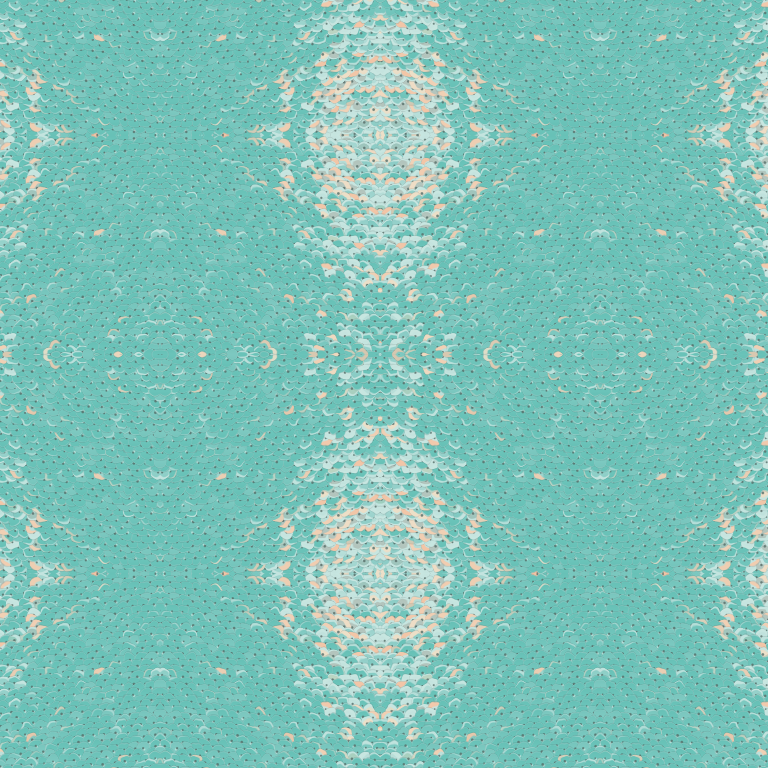
Reproduce this pattern procedurally as a WebGL 1 fragment shader.

```glsl
precision highp float;

// Overlapping sequins on a staggered, slightly tilted lattice, mirrored both ways.
// Folding the canvas gives the repeat; a soft light field, noise and a hash decide
// which sequins stay teal, show a pale or peach rim, or flip to a pale face.

uniform vec2 u_resolution;

const vec2  CENTRE = vec2(0.495, 0.253);      // middle of one pale patch
const vec2  HALF_TILE = vec2(0.2865, 0.2855); // distance between mirror axes
const vec2  CELL = vec2(0.0140, 0.0077);      // sequin spacing, row spacing
const float RADIUS = 0.0088;
const float JITTER = 0.34;                    // position scatter in cells
const float HOLE = 0.0016;
const float TILT = 0.09;                      // lattice rotation in radians
const float CLUMP_SCALE = 58.0;
const float WARP_SCALE = 105.0;
const float WARP = 0.0032;                    // raggedness of sequin edges

const vec3 TEAL  = vec3(0.42, 0.77, 0.73);
const vec3 MID   = vec3(0.56, 0.81, 0.785);
const vec3 PALE  = vec3(0.78, 0.90, 0.88);
const vec3 GREY  = vec3(0.71, 0.78, 0.75);
const vec3 CREAM = vec3(0.93, 0.88, 0.79);
const vec3 PEACH = vec3(0.95, 0.77, 0.65);
const vec3 DARK  = vec3(0.33, 0.42, 0.40);

float hash(vec2 p) {
  return fract(sin(dot(p, vec2(12.99, 78.23))) * 4375.85);
}

vec2 gradient(vec2 cell) {
  float angle = 6.2832 * hash(cell + 71.0);
  return vec2(cos(angle), sin(angle));
}

float gradientNoise(vec2 p) {
  vec2 i = floor(p), f = p - i;
  vec2 u = f * f * f * (f * (f * 6.0 - 15.0) + 10.0);
  vec2 e = vec2(1.0, 0.0);
  float low  = mix(dot(gradient(i), f), dot(gradient(i + e), f - e), u.x);
  float high = mix(dot(gradient(i + e.yx), f - e.yx),
                   dot(gradient(i + 1.0), f - 1.0), u.x);
  return mix(low, high, u.y);
}

// Broad pale patch, sparse column joining patches, and a faint cross band.
float lightField(vec2 q) {
  float patchShape = 1.0 - smoothstep(0.35, 1.3, length(q / vec2(0.160, 0.195)));
  float ring = (length(q * vec2(1.0, 0.6)) - 0.102) / 0.008;
  float column = exp(-pow(q.x / 0.095, 2.0));
  float band = exp(-pow((HALF_TILE.y - q.y) / 0.05, 2.0));
  return 0.03 + 0.48 * patchShape + 0.25 * column + 0.11 * band
       - 0.15 * exp(-ring * ring);
}

float cover(float d, float aa) {
  return 1.0 - smoothstep(-aa, aa, d);
}

vec3 paleTone(float pick, float shade) {
  vec3 tone = mix(MID, PALE, smoothstep(0.15, 0.75, shade));
  tone = mix(tone, GREY, step(0.80, pick));
  return mix(tone, CREAM, step(0.92, pick));
}

// Paints one sequin over the colour below; d is measured from its centre.
vec3 paintSequin(vec3 below, vec2 d, vec2 ragged, vec2 centre, vec2 id, float aa) {
  float pick = hash(id), shade = hash(id + 19.0), lean = hash(id + 47.0);
  vec2 q = HALF_TILE - abs(HALF_TILE - abs(centre));
  float light = lightField(q) + 0.40 * gradientNoise(centre * CLUMP_SCALE)
              + 0.60 * (hash(id + 83.0) - 0.5);
  float lift = smoothstep(0.12, 0.55, light);
  float flip = smoothstep(0.43, 0.53, light);

  vec3 tealFace = mix(TEAL, MID, 0.55 * smoothstep(0.6, 1.0, shade));
  vec3 face = mix(tealFace, paleTone(pick, shade), flip) + 2.0 * d.y;
  vec3 glint = mix(PALE, mix(CREAM, PEACH, shade), step(0.76, lean));
  vec3 rim = mix(MID, glint, lift);

  // Peach accent beside each patch
  float accent = cover(length((q - vec2(0.206, 0.0)) / vec2(0.009, 0.008)) - 1.0, 0.2);
  face = mix(face, PEACH, accent);

  vec2 edge = d + ragged;
  vec2 slide = RADIUS * lift * 0.5 * vec2(2.4 * (lean - 0.5), 0.3 + 0.5 * shade);
  float shadow = cover(length(edge + vec2(0.0, 0.0008)) - RADIUS, 0.0008);
  vec3 colour = mix(below, below * 0.87, shadow);
  vec3 disc = mix(rim, face, cover(length(edge - slide) - RADIUS * 0.94, aa));
  colour = mix(colour, disc, cover(length(edge) - RADIUS, aa));

  // Stitch hole with a bright spot on its edge
  colour = mix(colour, PALE, 0.75 * cover(length(d - HOLE * vec2(0.8, 0.9)) - HOLE, aa));
  return mix(colour, DARK, 0.8 * cover(length(d) - HOLE * (0.6 + 0.5 * pick), aa));
}

void main() {
  float size = min(u_resolution.x, u_resolution.y);
  vec2 uv = gl_FragCoord.xy / size;
  float aa = 0.75 / size;
  vec2 p = abs(mod(uv - CENTRE + HALF_TILE, 2.0 * HALF_TILE) - HALF_TILE);
  vec2 ragged = WARP * vec2(gradientNoise(p * WARP_SCALE),
                            gradientNoise(p * WARP_SCALE + 37.0));
  mat2 turn = mat2(cos(TILT), sin(TILT), -sin(TILT), cos(TILT));
  vec2 grid = (turn * p) / CELL;
  vec3 colour = TEAL;
  for (int j = -2; j <= 2; j++) {
    float row = floor(grid.y) + float(j);
    float stagger = 0.5 * mod(row, 2.0);
    for (int i = -1; i <= 1; i++) {
      vec2 id = vec2(floor(grid.x - stagger) + float(i), row);
      vec2 jitter = JITTER * (vec2(hash(id + 5.0), hash(id + 11.0)) - 0.5);
      vec2 centre = ((id + 0.5 + vec2(stagger, 0.0) + jitter) * CELL) * turn;
      colour = paintSequin(colour, p - centre, ragged, centre, id, aa);
    }
  }
  gl_FragColor = vec4(clamp(colour, 0.0, 1.0), 1.0);
}
```
